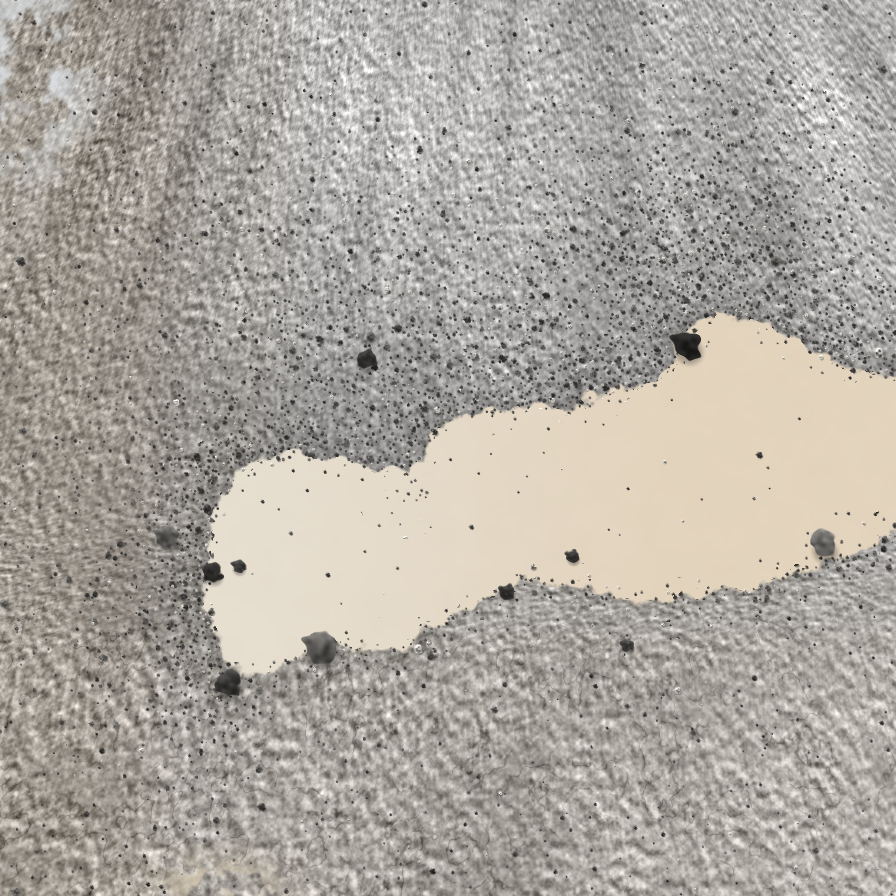
This texture is drawn by a Shadertoy shader. Its source:

```glsl
#define EDGE_WARP 0.026
#define GRAIN 0.17
#define RELIEF 0.50
#define STREAKS 0.27
#define PEBBLE_LAYERS 4
#define PEBBLE_SCALE 46.0
#define GREY_MUD vec3(0.690, 0.685, 0.680)
#define BROWN_MUD vec3(0.620, 0.595, 0.560)
#define PALE_WATER vec3(0.900, 0.868, 0.810)
#define TAN_WATER vec3(0.888, 0.828, 0.740)
const int SHORE_COUNT = 23;
const vec2 SHORE[SHORE_COUNT] = vec2[](
    vec2(.224, .323), vec2(.241, .437), vec2(.276, .477), vec2(.326, .501),
    vec2(.456, .473), vec2(.484, .518), vec2(.521, .538), vec2(.651, .551),
    vec2(.745, .583), vec2(.755, .625), vec2(.801, .650), vec2(.853, .639),
    vec2(.931, .594), vec2(1.03, .577), vec2(1.03, .427), vec2(.957, .384),
    vec2(.833, .340), vec2(.723, .326), vec2(.586, .352), vec2(.430, .273),
    vec2(.362, .286), vec2(.306, .245), vec2(.264, .247));
// Larger stones: centre, radius, brightness
const int STONE_COUNT = 11;
const vec4 STONES[STONE_COUNT] = vec4[](
    vec4(.766, .617, .016, .17), vec4(.919, .392, .014, .48),
    vec4(.639, .379, .007, .25), vec4(.237, .361, .010, .22),
    vec4(.253, .238, .013, .27), vec4(.358, .279, .017, .43),
    vec4(.409, .599, .010, .24), vec4(.187, .401, .012, .42),
    vec4(.266, .368, .007, .30), vec4(.566, .340, .008, .25),
    vec4(.700, .280, .007, .30));

float hash(vec2 p) {
    vec3 q = fract(p.xyx * 0.1031);
    q += dot(q, q.yzx + 33.33);
    return fract((q.x + q.y) * q.z);
}
float noise(vec2 p) {
    vec2 cell = floor(p), f = fract(p);
    f = f * f * (3.0 - 2.0 * f);
    return mix(mix(hash(cell), hash(cell + vec2(1, 0)), f.x),
               mix(hash(cell + vec2(0, 1)), hash(cell + 1.0), f.x), f.y);
}
float fbm(vec2 p) {
    float sum = 0.0;
    for (float amp = 0.533; amp > 0.05; amp *= 0.5) {
        sum += amp * noise(p);
        p = mat2(1.6, 1.2, -1.2, 1.6) * p + 17.3;
    }
    return sum;
}
float blob(vec2 p, vec2 centre, vec2 size) {
    vec2 q = (p - centre) / size;
    return exp(-dot(q, q));
}
// Signed distance to the waterline, negative in the water
float shoreDistance(vec2 p) {
    float d = 1e9, side = 1.0;
    for (int i = 0, j = SHORE_COUNT - 1; i < SHORE_COUNT; j = i++) {
        vec2 e = SHORE[j] - SHORE[i], w = p - SHORE[i];
        vec2 b = w - e * clamp(dot(w, e) / dot(e, e), 0.0, 1.0);
        d = min(d, dot(b, b));
        bvec3 c = bvec3(p.y >= SHORE[i].y, p.y < SHORE[j].y, e.x * w.y > e.y * w.x);
        if (all(c) || all(not(c))) side = -side;
    }
    return side * sqrt(d);
}
vec3 ground(vec2 p) {
    float low = smoothstep(0.45, 0.25, p.y);
    vec3 col = mix(GREY_MUD, BROWN_MUD, max(smoothstep(0.42, 0.08, p.x), 0.7 * low));
    // Broad light and damp bands
    col += 0.06 * blob(p, vec2(.42, .87), vec2(.13, .14));
    col += 0.06 * blob(p, vec2(.95, .10), vec2(.25, .25));
    col += 0.05 * blob(p, vec2(.25, .10), vec2(.12, .12));
    col -= 0.08 * blob(p, vec2(.67, .90), vec2(.05, .22));
    col -= 0.05 * blob(p, vec2(.17, .90), vec2(.13, .18));
    // Tyre tracks fanning towards the viewer
    vec2 fan = vec2((p.x - 0.6) / (2.2 - 1.2 * p.y), p.y);
    float track = fbm(fan * vec2(34.0, 2.5)) - 0.5;
    col += STREAKS * track * mix(0.3, 1.0, smoothstep(0.5, 0.9, p.y));
    // Embossed mud, thin cracks and fine grit
    vec2 rough = fan * mix(vec2(230.0, 125.0), vec2(230.0, 90.0), low);
    float patchy = fbm(p * 9.0);
    col += 0.1 * (patchy - 0.5);
    col += RELIEF * (0.5 + patchy) * (fbm(rough) - fbm(rough + vec2(0.3, 0.55)));
    float crack = smoothstep(0.05, 0.0, abs(fbm(fan * vec2(95.0, 38.0)) - 0.5));
    col -= 0.13 * crack * low * smoothstep(0.4, 0.6, fbm(p * 22.0));
    col += GRAIN * (noise(p * 270.0) - 0.5);
    // Bright wet corner and dry sandy patch
    float wet = blob(p, vec2(.035, .93), vec2(.06, .11));
    col = mix(col, vec3(.89, .91, .93), wet * smoothstep(.42, .62, fbm(p * 32.0)));
    float sand = blob(p, vec2(.24, .015), vec2(.06, .025));
    return mix(col, vec3(.83, .78, .69), sand * smoothstep(.4, .6, fbm(p * 60.0)));
}
float gravelDensity(vec2 p, float d) {
    if (d < 0.0) return 0.008 + 0.5 * exp(d / 0.007)
        + 0.16 * blob(p, vec2(.46, .44), vec2(.03, .025));
    float bank = smoothstep(-0.03, 0.05, p.y - 0.34 - 0.16 * p.x);
    bank = max(bank, smoothstep(0.32, 0.22, p.x));
    float rim = mix(0.45 * exp(-d / 0.014), 0.8 * exp(-d / 0.06), bank);
    float spread = 0.24 * blob(p, vec2(.5, .66), vec2(.25, .13))
        + 0.3 * blob(p, vec2(.80, .77), vec2(.12, .12));
    return 0.035 + rim + spread * 2.0 * fbm(p * 16.0);
}
// Paints a lit stone; q is the offset from its centre in radii
vec3 paintStone(vec3 col, vec2 q, float tone, float soft, float seed) {
    float r = max(length(q), abs(q.x + 0.5 * q.y)) + 0.6 * (noise(q * 1.7 + seed) - 0.5);
    float light = 0.75 + 0.45 * smoothstep(-0.2, 1.0, dot(q, vec2(-0.4, 0.8)));
    light += 0.5 * (noise(q * 2.6 + seed) - 0.5);
    col *= 1.0 - 0.25 * smoothstep(1.2, 0.6, length(q - vec2(0.3, -0.5)));
    return mix(col, vec3(1.0, 0.98, 0.95) * tone * light, 1.0 - smoothstep(1.0 - soft, 1.0 + soft, r));
}
void mainImage(out vec4 fragColor, in vec2 fragCoord) {
    vec2 p = fragCoord / iResolution.xy;
    float pixel = 1.0 / iResolution.y;
    float d = shoreDistance(p + EDGE_WARP * (vec2(fbm(p * 55.0), fbm(p * 55.0 + 61.0)) - 0.5));
    float density = gravelDensity(p, d);
    vec3 land = ground(p) * (1.0 - 0.18 * min(density, 1.0) - 0.1 * exp(-max(d, 0.0) / 0.006));
    vec3 water = mix(PALE_WATER, TAN_WATER, smoothstep(0.25, 0.8, p.x)) + 0.012 * (fbm(p * 40.0) - 0.5);
    vec3 col = mix(water, land, smoothstep(-0.002 - pixel, 0.002 + pixel, d));
    // Scattered pebbles, from coarse to fine
    float scale = PEBBLE_SCALE;
    for (int i = 0; i < PEBBLE_LAYERS; i++, scale *= 1.5) {
        float turn = 0.6 + float(i);
        mat2 spin = mat2(cos(turn), sin(turn), -sin(turn), cos(turn));
        vec2 g = spin * p * scale, cell = floor(g) + 91.0 * float(i);
        float radius = mix(0.13, 0.28, hash(cell + 7.0));
        vec2 centre = 0.32 + 0.36 * vec2(hash(cell + 19.0), hash(cell + 43.0));
        vec2 q = (fract(g) - centre) / radius * spin;
        float tone = hash(cell + 5.0) > 0.88 ? 0.85 : mix(0.2, 0.5, hash(cell + 71.0));
        if (hash(cell) < density * (0.1 + 0.28 * float(i)))
            col = paintStone(col, q, tone, pixel * scale / radius, hash(cell) * 50.0);
    }
    for (int i = 0; i < STONE_COUNT; i++) {
        vec2 q = mat2(0.85, 0.35, -0.3, 0.95) * (p - STONES[i].xy) / STONES[i].z;
        col = paintStone(col, q, STONES[i].w, pixel / STONES[i].z, float(i) * 9.0);
    }
    fragColor = vec4(clamp(col, 0.0, 1.0), 1.0);
}
```
